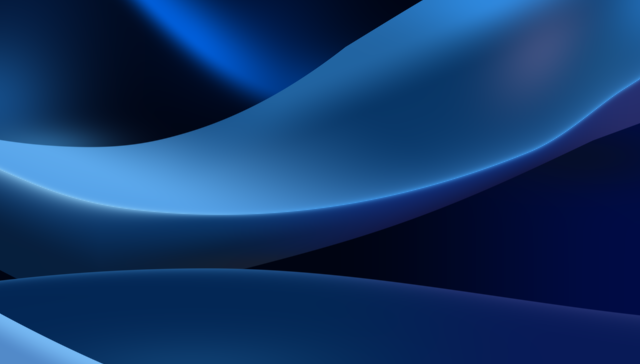
Write a Shadertoy shader that draws this background.

```glsl
// Glossy blue folds: a wide lit ribbon sweeps over a dark backdrop, above a low hill.
// Each fold is bounded by a height curve y(x); soft gradients and gaussian glows
// shade the layers, which are painted from back to front.

#define LIP_WIDTH 0.006
#define LIP_GLOW 0.50
#define STREAK_GAIN 0.95
#define RIM_GAIN 0.60

const vec3 INK    = vec3(0.00, 0.015, 0.07);
const vec3 NAVY   = vec3(0.01, 0.15, 0.33);
const vec3 DEEP   = vec3(0.03, 0.21, 0.40);
const vec3 AZURE  = vec3(0.18, 0.54, 0.88);
const vec3 PALE   = vec3(0.37, 0.67, 0.93);
const vec3 COBALT = vec3(0.00, 0.38, 0.88);
const vec3 VIOLET = vec3(0.17, 0.19, 0.44);

// Gaussian spot with separate radii
float glow(vec2 p, vec2 center, vec2 radius) {
    vec2 d = (p - center) / radius;
    return exp(-dot(d, d));
}

// Antialiased coverage, 1 where the height is positive
float cover(float h) {
    float w = 1.0 / iResolution.y;
    return smoothstep(-w, w, h);
}

// Boundary curves
float ribbonTop(float x) {
    float d = x - 0.14;
    float k = mix(1.0, 1.72, smoothstep(-0.1, 0.15, d)) - 1.9 * max(d - 0.4, 0.0);
    return 0.596 + k * d * d;
}

float ribbonLip(float x) {
    float d = x - 0.345;
    float k = 0.74 + 0.3 * smoothstep(0.12, 0.36, -d) + 0.13 * smoothstep(0.48, 0.63, d);
    return 0.411 + k * d * d;
}

float ribbonBase(float x) {
    float d = x - 0.39;
    float sag = 0.031 * max(sin(6.04 * d), -0.1);
    return max(0.265 + 0.645 * d - sag, 0.258 - 0.9 * x);
}

float hillTop(float x) {
    float d = x - 0.325;
    float k = d > 0.0 ? 0.56 - 0.41 * d : 0.32;
    return 0.2626 - k * d * d;
}

float cornerTop(float x) {
    return 0.139 - 0.95 * x + 0.55 * x * x;
}

// Dark upper backdrop with a left glow and a curved cobalt streak
vec3 backdrop(vec2 p) {
    vec3 c = mix(INK, vec3(0.0, 0.08, 0.24), glow(p, vec2(0.40, 0.93), vec2(0.14, 0.20)));
    c = mix(c, vec3(0.01, 0.10, 0.25), 0.8 * glow(p, vec2(0.03, 1.0), vec2(0.16, 0.25)));
    c = mix(c, vec3(0.09, 0.33, 0.58), 0.9 * glow(p, vec2(-0.02, 0.72), vec2(0.12, 0.19)));
    c = mix(c, vec3(0.20, 0.46, 0.68), 0.8 * glow(p, vec2(0.06, 0.59), vec2(0.11, 0.06)));
    float d = p.x - 0.234;
    float s = p.y - (1.0 - 1.724 * d + 2.48 * d * d);
    float width = s > 0.0 ? 0.13 : 0.055;
    float streak = exp(-s * s / (width * width)) * (1.0 - 0.45 * smoothstep(0.30, 0.46, p.x));
    return mix(c, COBALT, STREAK_GAIN * streak);
}

// Lit face between the top edge and the lip
vec3 ribbonFace(vec2 p, float top, float lip) {
    float t = (p.y - lip) / (top - lip);
    vec3 c = mix(PALE, DEEP, smoothstep(0.18, 0.62, p.x + 0.25 * (t - 0.4)));
    // Sheen below the top edge
    float s = p.y - 0.68 - 0.74 * (p.x - 0.39);
    float sheen = smoothstep(-0.13, 0.03, s) * smoothstep(0.25, 0.45, p.x);
    vec3 sheenColor = mix(vec3(0.13, 0.39, 0.63), AZURE, glow(p, vec2(0.79, 1.0), vec2(0.16, 0.11)));
    c = mix(c, sheenColor, sheen * (1.0 - smoothstep(0.84, 0.98, p.x)));
    // Violet reflection and blue far corner
    vec2 q = vec2(p.x - 0.25 * (p.y - 0.87), p.y);
    c = mix(c, vec3(0.28, 0.33, 0.52), 0.85 * glow(q, vec2(0.855, 0.86), vec2(0.075, 0.15)));
    c = mix(c, vec3(0.10, 0.31, 0.50), 0.7 * glow(q, vec2(0.96, 0.84), vec2(0.07, 0.18)));
    c = mix(c, vec3(0.14, 0.45, 0.75), 0.8 * glow(p, vec2(1.02, 1.0), vec2(0.07, 0.14)));
    // Light gathering toward the lip
    float h = max(p.y - lip, 0.0);
    return mix(c, vec3(0.28, 0.58, 0.88), LIP_GLOW * exp(-h / 0.06));
}

// Shaded underside below the lip
vec3 ribbonUnder(vec2 p, float lip, float base) {
    float depth = clamp((lip - p.y) / (lip - base), 0.0, 1.0);
    vec3 c = mix(vec3(0.04, 0.22, 0.43), vec3(0.025, 0.12, 0.24), smoothstep(0.0, 0.65, depth));
    vec3 far = mix(vec3(0.06, 0.18, 0.48), vec3(0.07, 0.09, 0.27), depth);
    c = mix(c, far, smoothstep(0.30, 0.65, p.x));
    c = mix(c, vec3(0.10, 0.12, 0.17), 0.7 * glow(p, vec2(0.42, 0.27), vec2(0.16, 0.035)));
    return mix(c, VIOLET, 0.8 * smoothstep(0.80, 1.0, p.x));
}

void mainImage(out vec4 fragColor, in vec2 fragCoord) {
    vec2 p = fragCoord / iResolution.xy;
    float top = ribbonTop(p.x), lip = ribbonLip(p.x);
    float base = ribbonBase(p.x), hill = hillTop(p.x);

    // Ribbon over the backdrop
    vec3 color = mix(backdrop(p), ribbonFace(p, top, lip), cover(top - p.y));
    color = mix(color, ribbonUnder(p, lip, base), cover(lip - p.y));
    float lipWidth = LIP_WIDTH + 0.022 * (1.0 - smoothstep(0.0, 0.35, p.x)) * step(p.y, lip);
    vec3 lipColor = mix(vec3(0.55, 0.80, 0.97), vec3(0.25, 0.60, 0.92), smoothstep(0.1, 0.6, p.x));
    color = mix(color, lipColor, 0.85 * exp(-abs(p.y - lip) / lipWidth));

    // Shadow beneath the ribbon
    vec3 shadow = mix(INK, vec3(0.0, 0.045, 0.27), smoothstep(0.50, 1.0, p.x));
    shadow = mix(shadow, vec3(0.03, 0.06, 0.13), 0.7 * glow(p, vec2(0.90, 0.57), vec2(0.15, 0.09)));
    color = mix(color, shadow, cover(base - p.y));

    // Hill with a rim that turns violet
    float h = max(hill - p.y, 0.0);
    vec3 body = mix(NAVY, vec3(0.03, 0.10, 0.34), smoothstep(0.45, 0.9, p.x));
    body = mix(body, vec3(0.07, 0.27, 0.47), 0.8 * glow(p, vec2(0.30, -0.02), vec2(0.22, 0.10)));
    vec3 rim = mix(vec3(0.20, 0.47, 0.72), vec3(0.20, 0.24, 0.50), smoothstep(0.3, 0.75, p.x));
    body = mix(body, rim, RIM_GAIN * exp(-h / mix(0.008, 0.025, p.x)));
    color = mix(color, body, cover(hill - p.y));

    // Pale corner fold
    float c = cornerTop(p.x) - p.y;
    vec3 corner = mix(vec3(0.46, 0.72, 0.95), vec3(0.32, 0.54, 0.79), smoothstep(0.0, 0.09, c));
    color = mix(color, corner, cover(c));

    fragColor = vec4(color, 1.0);
}
```
